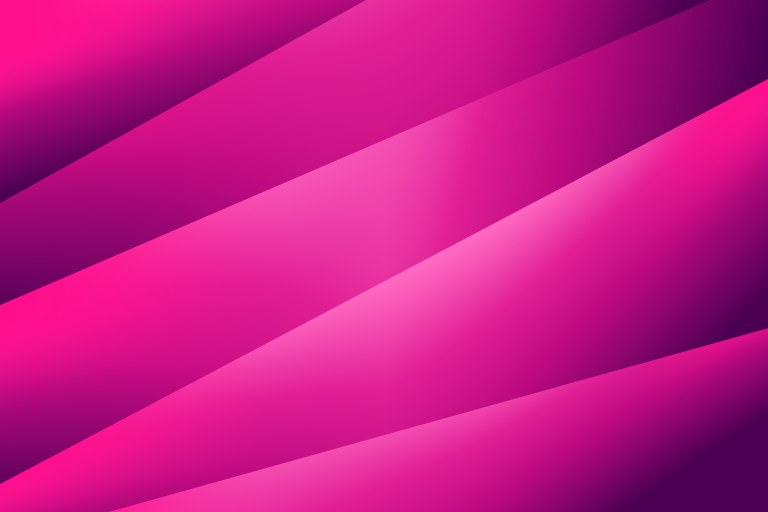
Reproduce this background procedurally as a Shadertoy shader.

```glsl
#define SHADOW vec3(0.30, 0.00, 0.33)
#define MAGENTA vec3(0.74, 0.04, 0.50)
#define ROSE vec3(0.88, 0.12, 0.58)
#define LIGHT vec3(1.00, 0.42, 0.76)
#define HOT_PINK vec3(1.00, 0.06, 0.55)
#define WIDTH 1.5
#define SOFTNESS 0.01

// Tone from shadow (0) to light (1)
vec3 toneColor(float tone) {
    vec3 color = mix(SHADOW, MAGENTA, clamp(tone / 0.5, 0.0, 1.0));
    color = mix(color, ROSE, clamp((tone - 0.5) / 0.25, 0.0, 1.0));
    return mix(color, LIGHT, clamp((tone - 0.75) / 0.25, 0.0, 1.0));
}

// Rounded version of max(t, 0)
float softRamp(float t) {
    return 0.5 * (t + sqrt(t * t + SOFTNESS));
}

// Lays a band below a slanted edge.
// edge: height at the left and right sides
// left, right: where the tone starts to drop, and its slope
// fade: drop per depth at the left, middle and right
void layBand(inout vec3 color, vec2 p, vec2 edge, float peak,
             vec2 left, vec2 right, vec3 fade) {
    float slope = (edge.y - edge.x) / WIDTH;
    float depth = (edge.x + slope * p.x - p.y) * inversesqrt(1.0 + slope * slope);

    float across = 2.0 * p.x / WIDTH;
    float falloff = mix(fade.x, fade.y, min(across, 1.0));
    falloff = mix(falloff, fade.z, max(across - 1.0, 0.0));
    float tone = peak - falloff * max(depth, 0.0)
               - left.y * softRamp(left.x - p.x)
               - right.y * softRamp(p.x - right.x);

    // Bright parts turn to saturated pink near the sides
    float sides = 1.0 - smoothstep(0.05, 0.6, p.x) + smoothstep(1.2, 1.48, p.x);
    float heat = sides * smoothstep(0.4, 0.8, tone);
    vec3 paint = mix(toneColor(tone), HOT_PINK, heat);

    float pixel = 1.0 / iResolution.y;
    color = mix(color, paint, smoothstep(-0.7 * pixel, 0.7 * pixel, depth));
}

void mainImage(out vec4 fragColor, in vec2 fragCoord) {
    vec2 p = fragCoord / iResolution.xy * vec2(WIDTH, 1.0);
    vec3 color = HOT_PINK;

    // Bands from the top corner down, each over the last
    layBand(color, p, vec2(1.0, 1.6), 1.1,
            vec2(0.0), vec2(1.5, 0.0), vec3(3.1, 2.5, 2.5));
    layBand(color, p, vec2(0.6035, 1.4355), 0.84,
            vec2(0.62, 0.7), vec2(0.95, 1.6), vec3(1.9, 0.7, 0.7));
    layBand(color, p, vec2(0.404, 1.049), 0.95,
            vec2(0.6, 0.1), vec2(0.82, 1.35), vec3(2.5, 0.4, 0.3));
    layBand(color, p, vec2(0.0547, 0.8457), 1.02,
            vec2(0.75, 0.35), vec2(1.0, 0.5), vec3(3.3, 1.3, 2.1));
    layBand(color, p, vec2(-0.059, 0.359), 0.91,
            vec2(0.0), vec2(0.95, 0.65), vec3(0.3, 1.6, 3.4));

    fragColor = vec4(clamp(color, 0.0, 1.0), 1.0);
}
```
